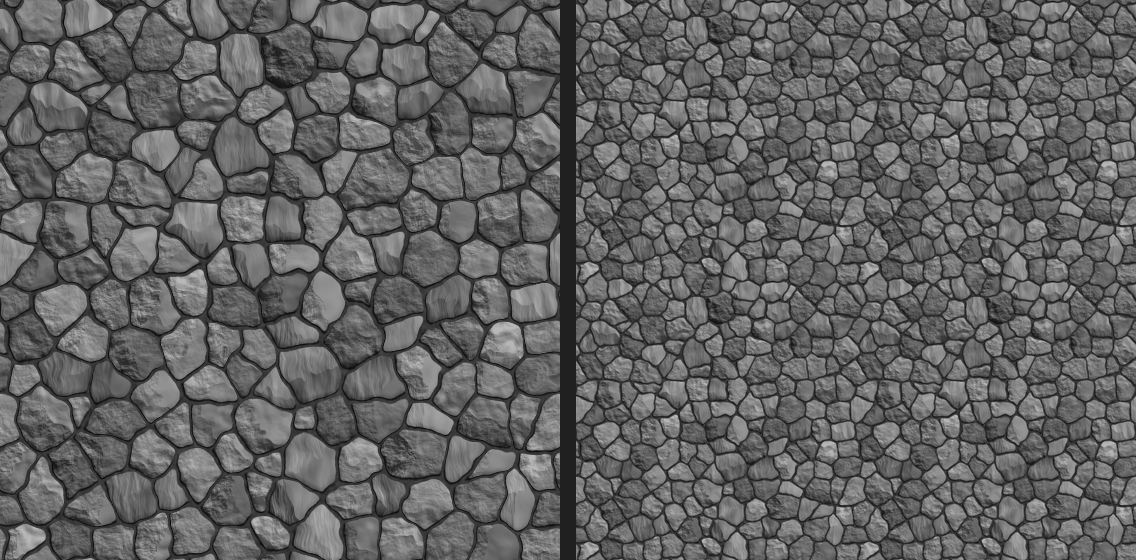
Left, the tile; right, the same tile 2 across and 2 down.
Give the GLSL for this texture, as a WebGL 1 fragment shader.

```glsl
precision highp float;
// Tiling wall of rough grey field stones set in dark, shadowed mortar.
uniform vec2 u_resolution;

const vec2 GRID = vec2(13.0, 14.0);        // stones across and up; even rows for the stagger
const vec2 LIGHT = vec2(0.50, 0.866);      // direction towards the light
const float CORNER = 0.035;                // rounding of stone corners
const float NO_WRAP = 512.0;               // period for noise local to one stone

vec3 hash3(vec2 p) {
  vec3 q = fract(vec3(p.xyx) * vec3(0.1031, 0.1030, 0.0973));
  q += dot(q, q.yxz + 33.33);
  return fract((q.xxy + q.yzz) * q.zyx);
}

float cornerSlope(vec2 cell, vec2 offset, float period) {
  return dot(hash3(mod(cell, period) + 3.7).xy * 2.0 - 1.0, offset);
}

// Gradient noise that repeats after a whole number of cells
float gradientNoise(vec2 p, float period) {
  vec2 i = floor(p), f = fract(p);
  vec2 u = f * f * f * (f * (f * 6.0 - 15.0) + 10.0);
  vec2 e = vec2(1.0, 0.0);
  float low = mix(cornerSlope(i, f, period), cornerSlope(i + e, f - e, period), u.x);
  float high = mix(cornerSlope(i + e.yx, f - e.yx, period),
                   cornerSlope(i + 1.0, f - 1.0, period), u.x);
  return mix(low, high, u.y);
}

float fbm(vec2 p, float period) {
  float sum = 0.0, amp = 0.5;
  for (int i = 0; i < 4; i++) {
    sum += amp * gradientNoise(p, period);
    p *= 2.0;
    period *= 2.0;
    amp *= 0.53;
  }
  return sum;
}

// Stone site relative to p (xy) and its size weight (z)
vec3 stoneSite(vec2 cell, vec2 p) {
  vec3 h = hash3(mod(cell, GRID) + 11.0);
  vec2 centre = cell + 0.12 + 0.76 * h.xy;
  centre.x += 0.5 * mod(cell.y, 2.0);
  return vec3((centre - p) * vec2(1.0, GRID.x / GRID.y), 0.36 * h.z);
}

float power(vec3 site) {
  return dot(site.xy, site.xy) - site.z;
}

// Chipped relief: a few random planes cut the stone, roughened by noise
float relief(vec2 q, vec2 seed, float stretch) {
  vec2 grainPos = q * vec2(1.0, stretch) + seed;
  float rough = fbm(grainPos * 2.6, NO_WRAP);
  vec2 bent = q + 0.35 * vec2(rough, gradientNoise(grainPos * 4.0 + 9.0, NO_WRAP));
  float facets = 1.0;
  for (int i = 0; i < 4; i++) {
    vec3 h = hash3(seed + float(i) * 5.3);
    float angle = 6.2832 * h.x;
    facets = min(facets, dot(vec2(cos(angle), sin(angle)), bent) * 0.7 * h.y + 0.16 * h.z);
  }
  return facets + 0.23 * rough;
}

vec3 shadeStone(vec2 q, vec3 id, float edge, vec2 outward) {
  vec2 seed = floor(id.xy * 90.0) + id.yx;
  float stretch = mix(1.0, 0.3, step(0.8, id.z));
  float reach = 0.03;
  float lit = (relief(q, seed, stretch) - relief(q + LIGHT * reach, seed, stretch)) / reach;
  float tone = mix(0.36, 0.53, id.x) + 0.14 * gradientNoise(q * 2.0 + seed, NO_WRAP);
  tone += 0.15 * clamp(lit, -1.3, 1.3);
  float bevel = 1.0 - smoothstep(0.03, 0.17, edge);
  tone += bevel * (0.07 * dot(outward, LIGHT) - 0.05);
  return vec3(clamp(tone, 0.09, 0.72));
}

vec3 shadeMortar(vec2 uv, float edge, float gap, vec2 outward) {
  float tone = 0.22 + 0.16 * fbm(uv * 90.0, 90.0);
  float shadow = smoothstep(-0.5, 0.6, -dot(outward, LIGHT));
  return vec3(max(tone - 0.15 * shadow * clamp(edge / gap * 1.6, 0.0, 1.0), 0.05));
}

void main() {
  vec2 uv = gl_FragCoord.xy / u_resolution;
  vec2 wobble = vec2(gradientNoise(uv * 30.0, 30.0), gradientNoise(uv * 30.0 + 7.5, 30.0));
  vec2 p = uv * GRID + 0.16 * wobble;
  vec2 base = floor(p);

  // Owning stone: the smallest weighted distance
  vec3 own = vec3(9.0, 9.0, 0.0);
  vec2 ownCell = base;
  for (int y = -2; y <= 2; y++) {
    for (int x = -2; x <= 2; x++) {
      vec2 cell = base + vec2(x, y);
      vec3 site = stoneSite(cell, p);
      if (power(site) < power(own)) { own = site; ownCell = cell; }
    }
  }

  // Rounded distance to the borders and the outward direction
  float total = 0.0;
  vec2 outward = vec2(0.0001);
  for (int y = -2; y <= 2; y++) {
    for (int x = -2; x <= 2; x++) {
      vec3 site = stoneSite(base + vec2(x, y), p);
      vec2 across = site.xy - own.xy;
      float gapLength = length(across);
      if (gapLength > 0.001) {
        float border = (power(site) - power(own)) / (2.0 * gapLength);
        float weight = exp(-border / CORNER);
        total += weight;
        outward += weight * across / gapLength;
      }
    }
  }
  float edge = -CORNER * log(total + 1e-20) + 0.035 * fbm(uv * 64.0, 64.0);
  outward = normalize(outward);

  // Joint of varying width between stones
  float gap = 0.042 + 0.035 * gradientNoise(uv * 16.0, 16.0);
  float soft = max(0.012, 0.7 * GRID.x / u_resolution.y);
  vec3 id = hash3(mod(ownCell, GRID) + 47.0);
  vec3 stone = shadeStone(-own.xy, id, edge, outward);
  vec3 mortar = shadeMortar(uv, edge, gap, outward);
  gl_FragColor = vec4(mix(mortar, stone, smoothstep(gap - soft, gap + soft, edge)), 1.0);
}
```
